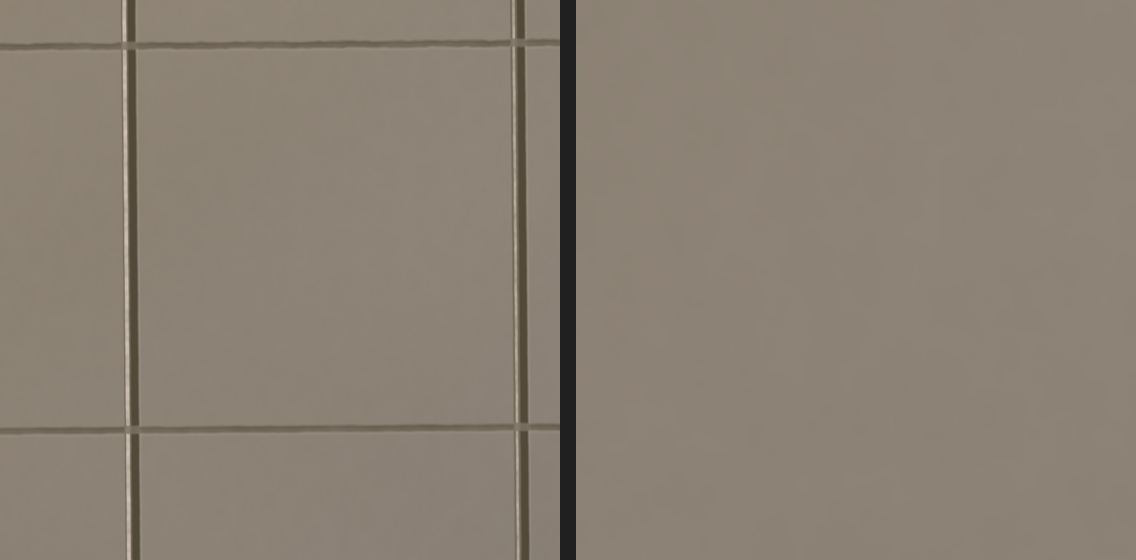
Left, the full canvas; right, a detail of the centre.
Reproduce this pattern procedurally as a Shadertoy shader.

```glsl
// Large taupe wall tiles with bevelled vertical grooves and soft, rough horizontal joints.
#define PITCH vec2(0.695, 0.686)      // tile size
#define ORIGIN vec2(0.2376, 0.2305)   // first groove and first joint
#define SKEW vec2(0.0087, -0.0075)    // slight tilt of the grid
#define GROOVE_HALF 0.0132
#define JOINT_HALF 0.0058
#define SOFT 0.0017                   // edge softness
#define MOTTLE 0.010                  // strength of surface variation
#define TILE vec3(0.550, 0.510, 0.460)
#define JOINT vec3(0.425, 0.385, 0.325)
#define SHADOW vec3(0.325, 0.285, 0.225)
#define GLINT vec3(0.800, 0.750, 0.695)

float hash(vec2 p) {
    p = fract(p * vec2(0.1031, 0.1137));
    p += dot(p, p.yx + 33.33);
    return fract((p.x + p.y) * p.x * 7.31);
}

// Distance to the nearest scattered cell point
float cellular(vec2 p) {
    vec2 cell = floor(p), f = fract(p);
    float nearest = 2.0;
    for (int j = -1; j <= 1; j++)
    for (int i = -1; i <= 1; i++) {
        vec2 o = vec2(i, j), id = cell + o + 50.0;
        vec2 point = o + vec2(hash(id), hash(id + 17.0)) - f;
        nearest = min(nearest, length(point));
    }
    return nearest;
}

// Layered sines in the range -1 to 1
float ripple(float t, float seed) {
    return 0.45 * sin(t * 37.0 + seed) + 0.30 * sin(t * 91.0 + seed * 2.3)
         + 0.25 * sin(t * 213.0 + seed * 4.1);
}

// Soft-edged strip around a centre line
float strip(float d, float center, float halfWidth, float soft) {
    return 1.0 - smoothstep(halfWidth - soft, halfWidth + soft, abs(d - center));
}

vec3 tileSurface(vec2 uv, vec2 id) {
    float mottle = cellular(uv * vec2(26.0, 19.0)) + 0.6 * cellular(uv * vec2(75.0, 60.0)) - 0.85;
    float cloud = sin(uv.x * 5.1 + 1.2 * sin(uv.y * 4.3)) * sin(uv.y * 6.2 + 0.8);
    vec3 col = TILE + MOTTLE * (0.7 * mottle + 0.5 * cloud);
    // Lighter at the top, cooler towards the lower right
    col += 0.012 * (uv.y - 0.45);
    col += vec3(-0.002, 0.000, 0.010) * (uv.x - uv.y);
    return col + 0.006 * (hash(id + 9.0) - 0.5);
}

void mainImage(out vec4 fragColor, in vec2 fragCoord) {
    vec2 uv = fragCoord / iResolution.xy;
    float soft = max(SOFT, 0.75 / iResolution.y);

    // Offset from the nearest groove (x) and joint (y)
    vec2 grid = (uv + SKEW * uv.yx - ORIGIN) / PITCH;
    vec2 line = floor(grid + 0.5);
    vec2 d = (grid - line) * PITCH;
    vec3 col = tileSurface(uv, floor(grid));

    // Horizontal joint: rough edges, uneven depth, faint light rim below
    float rough = 0.6 + 0.6 * line.y;
    float wobble = ripple(uv.x, 2.0 + line.y * 5.0);
    float dj = d.y + 0.0010 * rough * wobble;
    float width = JOINT_HALF + 0.0008 * rough * ripple(uv.x * 1.4, 7.0 + line.y);
    float joint = strip(dj, 0.0, width, soft * 1.8);
    float depth = 0.86 + 0.14 * ripple(uv.x * 0.6, 4.0 + line.y * 3.0);
    col += 0.022 * strip(dj, -0.0095, 0.0020, 0.0020);
    col = mix(col, JOINT, joint * depth);
    col = mix(col, SHADOW, 0.28 * strip(dj, 0.0020, 0.0014, 0.0016) * depth);

    // Vertical groove: dark lip, lit bevel, mid slope, shadowed side
    float side = clamp(line.x, 0.0, 1.0);
    float dg = d.x + 0.0003 * ripple(uv.y * 1.3, line.x * 3.0);
    float groove = strip(dg, 0.0, GROOVE_HALF, soft);
    float glintHalf = mix(0.0034, 0.0023, side);
    float shine = mix(0.88, 0.68, side) + 0.16 * ripple(uv.y * 1.8, 1.0 + line.x);
    vec3 bevel = mix(JOINT, TILE, 0.25);
    bevel = mix(bevel, GLINT, shine * strip(dg, -0.0072, glintHalf, soft));
    bevel = mix(bevel, SHADOW, strip(dg, 0.0055, 0.0066, soft * 1.2));
    col += 0.035 * strip(dg, GROOVE_HALF + 0.0022, 0.0012, 0.0015);

    // Filler bridging the groove where the lines cross
    float bridge = strip(d.y + 0.0010 * wobble, 0.0, 0.0075, soft * 1.6);
    vec3 filler = mix(TILE, JOINT, 0.40 + 0.20 * strip(dg, 0.005, 0.006, 0.004));
    bevel = mix(bevel, filler, 0.88 * bridge);
    col = mix(col, bevel, groove);

    fragColor = vec4(clamp(col, 0.0, 1.0), 1.0);
}
```
